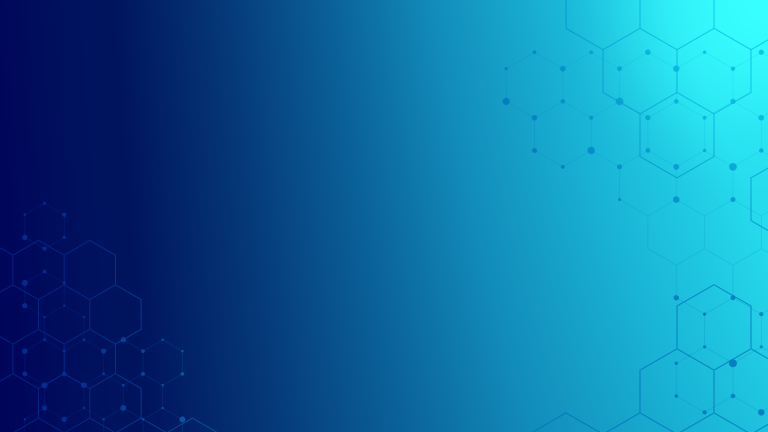
Reproduce this background procedurally as a WebGL 2 fragment shader.

```glsl
#version 300 es
precision highp float;
// Navy to cyan gradient, brightest in the upper right corner, with hexagon meshes.
// Each mesh is one lattice whose rows are filled over a span of columns;
// two are plain outlines, two are faint molecules with dots on the corners.

uniform vec2 u_resolution;
out vec4 fragColor;

const float CANVAS_HEIGHT = 432.0;
const float SECTOR = 1.0471976; // sixth of a turn
const vec2 EMPTY = vec2(9, 0);

float hash(vec2 p) {
    p = fract(p * vec2(0.1031, 0.1137) + 0.37);
    p += dot(p, p.yx + 19.19);
    return fract((p.x + p.y) * p.x * 7.31);
}

// Signed distance to an upright hexagon with a corner at its top.
float hexagon(vec2 q, float apothem) {
    q = abs(q);
    return max(q.x, dot(q, vec2(0.5, 0.8660254))) - apothem;
}

// Distances to outlines (x) and corner dots (y); rows run downward from origin.
// No dots are placed between the heights in dotGap.
vec2 hexMesh(vec2 p, vec2 origin, float width, vec2 spans[8], vec2 dotGap) {
    vec2 nearest = vec2(1e3);
    float radius = width / 1.7320508;
    int middleRow = int(round((origin.y - p.y) / (1.5 * radius)));
    for (int j = -1; j <= 1; j++) {
        int row = middleRow + j;
        if (row < 0 || row > 7) continue;
        float shift = 0.5 * float(row & 1);
        float middleColumn = round((p.x - origin.x) / width - shift);
        for (int i = -1; i <= 1; i++) {
            float column = middleColumn + float(i);
            if (column < spans[row].x || column > spans[row].y) continue;
            vec2 center = vec2((column + shift) * width, -1.5 * radius * float(row));
            vec2 q = p - origin - center;
            nearest.x = min(nearest.x, abs(hexagon(q, 0.5 * width)));

            // Closest corner, with a size shared by all cells meeting there
            float angle = (floor(atan(q.y, q.x) / SECTOR) + 0.5) * SECTOR;
            vec2 corner = radius * vec2(cos(angle), sin(angle));
            float height = origin.y + center.y + corner.y;
            if (height > dotGap.x && height < dotGap.y) continue;
            float size = hash(round(2.0 * (center + corner) / vec2(width, radius)));
            float dotRadius = mix(1.5, 4.0, size * sqrt(size)) * mix(0.75, 1.0, step(50.0, width));
            nearest.y = min(nearest.y, length(q - corner) - dotRadius);
        }
    }
    return nearest;
}

// Six colour stops along the gradient, from navy to cyan
vec3 gradient(float t) {
    vec3 c = mix(vec3(0.0, 0.015, 0.35), vec3(0.0, 0.08, 0.37), smoothstep(-0.05, 0.17, t));
    c = mix(c, vec3(0.02, 0.22, 0.47), clamp((t - 0.17) / 0.15, 0.0, 1.0));
    c = mix(c, vec3(0.04, 0.38, 0.60), clamp((t - 0.32) / 0.15, 0.0, 1.0));
    c = mix(c, vec3(0.07, 0.55, 0.73), clamp((t - 0.47) / 0.15, 0.0, 1.0));
    c = mix(c, vec3(0.10, 0.71, 0.84), clamp((t - 0.62) / 0.18, 0.0, 1.0));
    return mix(c, vec3(0.15, 0.86, 0.93), clamp((t - 0.80) / 0.19, 0.0, 1.0));
}

float coverage(float distance, float pixel) {
    return clamp(0.5 - distance / pixel, 0.0, 1.0);
}

void main() {
    float pixel = CANVAS_HEIGHT / u_resolution.y;
    vec2 p = gl_FragCoord.xy * pixel;
    vec2 uv = gl_FragCoord.xy / u_resolution;

    // Background: the tilt grows to the right, then a corner glow
    float t = uv.x + (uv.y - 0.5) * mix(0.04, 0.27, uv.x * uv.x);
    vec3 color = gradient(t);
    float glow = 1.0 - smoothstep(0.0, 210.0, distance(p, vec2(768, 432)));
    color = mix(color, vec3(0.22, 1.0, 1.0), glow);

    // Molecules with dotted corners
    vec2 rightAtoms = hexMesh(p, vec2(534.5, 347), 56.7, vec2[8](
        vec2(0, 9), vec2(0, 9), vec2(2, 9), vec2(2, 9),
        vec2(3, 3), vec2(3, 9), vec2(3, 9), EMPTY), vec2(160, 222));
    vec2 leftAtoms = hexMesh(p, vec2(44.5, 206), 39.4, vec2[8](
        vec2(0, 0), EMPTY, vec2(0, 0), vec2(0, 0),
        vec2(0, 3), vec2(0, 2), vec2(0, 3), EMPTY), vec2(0));

    // Plain outlines
    float rightLines = hexMesh(p, vec2(603, 425), 74.0, vec2[8](
        vec2(0, 9), vec2(0, 1), vec2(1, 1), vec2(2, 9),
        EMPTY, vec2(1, 1), vec2(1, 9), vec2(-1, 9)), vec2(0)).x;
    float leftLines = hexMesh(p, vec2(38.5, 162), 51.3, vec2[8](
        vec2(-1, 1), vec2(-1, 1), vec2(-1, 1), vec2(0, 1),
        vec2(0, 3), EMPTY, EMPTY, EMPTY), vec2(0)).x;

    // Ink is darker than the cyan side and lighter than the navy side
    float fade = smoothstep(330.0, 60.0, distance(p, vec2(768, 432)));
    vec3 rightInk = mix(vec3(0.0, 0.44, 0.73), vec3(0.03, 0.72, 0.88), fade);
    vec3 leftInk = mix(vec3(0.02, 0.20, 0.61), vec3(0.05, 0.41, 0.68), smoothstep(60.0, 210.0, p.x));
    color = mix(color, rightInk, 0.22 * coverage(rightAtoms.x - 0.4, pixel));
    color = mix(color, leftInk, 0.25 * coverage(leftAtoms.x - 0.4, pixel));
    color = mix(color, rightInk, 0.8 * coverage(rightAtoms.y, pixel));
    color = mix(color, leftInk, 0.75 * coverage(leftAtoms.y, pixel));
    color = mix(color, rightInk, 0.72 * coverage(rightLines - 0.55, pixel));
    color = mix(color, leftInk, 0.65 * coverage(leftLines - 0.45, pixel));
    fragColor = vec4(color, 1.0);
}
```
